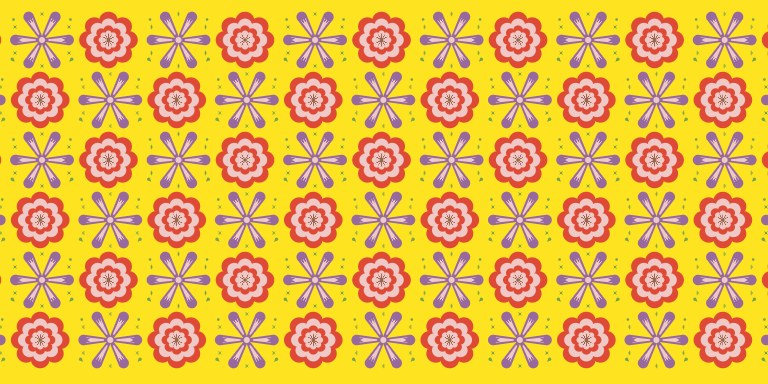
Write a Shadertoy shader that draws this pattern.

```glsl
// Checkerboard of scalloped red rosettes and six-petalled purple flowers on yellow.
// Each cell picks a motif by parity; motifs are layered distance functions in
// polar-folded space, with small green sprigs between the purple petals.

const float TAU = 6.2831853;
const float CANVAS_HEIGHT = 384.0;          // design units from bottom to top
const vec2 CELL = vec2(68.267, 60.0);
const vec2 FIRST_CENTER = vec2(42.0, 44.0);
const float ROWS = 6.0;

const vec3 YELLOW = vec3(0.996, 0.894, 0.125);
const vec3 RED    = vec3(0.875, 0.290, 0.215);
const vec3 PURPLE = vec3(0.595, 0.410, 0.615);
const vec3 PINK   = vec3(0.935, 0.790, 0.775);
const vec3 BROWN  = vec3(0.600, 0.400, 0.310);
const vec3 GREEN  = vec3(0.480, 0.640, 0.290);

// Antialiased coverage of a signed distance
float cover(float d, float pixel) {
    return clamp(0.5 - d / pixel, 0.0, 1.0);
}

// Rotate p into the sector centred on the +x axis
vec2 foldPolar(vec2 p, float count) {
    float sector = TAU / count;
    float angle = atan(p.y, p.x);
    angle -= sector * floor(angle / sector + 0.5);
    return length(p) * vec2(cos(angle), sin(angle));
}

// Disc with a ring of rounded lobes
float scallop(vec2 p, float radius, float lobes) {
    vec2 q = foldPolar(p, lobes);
    return length(q - vec2(0.68 * radius, 0.0)) - 0.32 * radius;
}

float scallopDisc(vec2 p, float radius, float lobes) {
    return min(scallop(p, radius, lobes), length(p) - 0.8 * radius);
}

// Capsule along x whose radius grows from one end to the other
float taperedCapsule(vec2 p, vec2 ends, vec2 radii) {
    float t = clamp((p.x - ends.x) / (ends.y - ends.x), 0.0, 1.0);
    return length(p - vec2(mix(ends.x, ends.y, t), 0.0)) - mix(radii.x, radii.y, t);
}

float spikyStar(vec2 p, float inner, float outer, float rays) {
    float spike = 0.5 + 0.5 * cos(rays * atan(p.y, p.x));
    return 0.6 * (length(p) - mix(inner, outer, spike * spike));
}

vec3 drawRosette(vec3 color, vec2 p, float pixel) {
    p.y /= 0.965;
    // Alternating rings, outermost first
    for (int i = 0; i < 4; i++) {
        float radius = 29.3 - 7.1 * float(i) + 0.3 * float(i / 3) * 6.0;
        vec3 ring = i % 2 == 0 ? RED : PINK;
        color = mix(color, ring, cover(scallopDisc(p, radius, 8.0), pixel));
    }
    return mix(color, BROWN, cover(spikyStar(p, 1.8, 6.6, 12.0), pixel));
}

vec3 drawSprigs(vec3 color, vec2 p, float pixel) {
    // One star in each gap between petals, nearer above and below
    vec2 side = abs(p);
    float stars = min(spikyStar(side - vec2(0.0, 26.0), 0.9, 2.0, 8.0),
                      spikyStar(side - vec2(27.0, 13.0), 0.9, 2.0, 8.0));
    // Tiny dots in the upper corners, slanted leaves in the lower ones
    float dots = length(vec2(side.x, p.y) - vec2(28.5, 20.5)) - 1.3;
    vec2 leaf = vec2(side.x, p.y) - vec2(29.0, -20.0);
    leaf = vec2(leaf.x + leaf.y, leaf.y - leaf.x) * 0.7071;
    float leaves = taperedCapsule(leaf, vec2(-1.8, 1.0), vec2(0.3, 1.7));
    return mix(color, GREEN, cover(min(stars, min(dots, leaves)), pixel));
}

vec3 drawPetals(vec3 color, vec2 p, float pixel) {
    vec2 q = foldPolar(p, 6.0);
    float petal = taperedCapsule(q, vec2(3.0, 26.6), vec2(2.0, 5.3));
    color = mix(color, PURPLE, cover(petal, pixel));
    // Pale streak with a ragged outer end
    float streak = taperedCapsule(q, vec2(7.0, 25.0), vec2(0.8, 2.8));
    float raggedEnd = 0.5 * (q.x - 21.8 - 2.0 * cos(2.7 * q.y));
    color = mix(color, PINK, cover(max(streak, raggedEnd), pixel));
    return mix(color, PINK, cover(length(p) - 3.0, pixel));
}

void mainImage(out vec4 fragColor, in vec2 fragCoord) {
    float pixel = CANVAS_HEIGHT / iResolution.y;
    vec2 position = fragCoord * pixel;

    // Cell index and position relative to its centre
    vec2 grid = (position - FIRST_CENTER) / CELL;
    vec2 cell = floor(grid + 0.5);
    vec2 p = (grid - cell) * CELL;

    vec3 color = YELLOW;
    if (cell.y >= 0.0 && cell.y < ROWS) {
        if (mod(cell.x + cell.y, 2.0) > 0.5) {
            color = drawSprigs(color, p, pixel);
            color = drawPetals(color, p, pixel);
        } else {
            color = drawRosette(color, p + vec2(1.8, 0.0), pixel);
        }
    }
    fragColor = vec4(color, 1.0);
}
```
